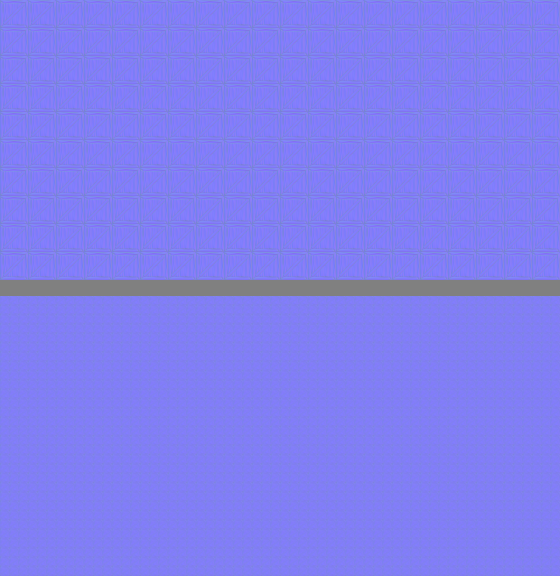
Top: one tile. Bottom: repeated 3 by 3.
This texture map is drawn by a WebGL 1 fragment shader. Its source:

```glsl
precision highp float;
// Soft normal map of a grid of wooden crate panels: mitred frame, brace and planks.
// A height field of thin grooves and stretched gradient noise is differentiated;
// its normals are averaged over each pixel and their tilt is softened.

uniform vec2 u_resolution;

const vec2 TILES = vec2(20.0, 10.0);
const float FRAME_WIDTH = 0.12;
const float BRACE_HALF_WIDTH = 0.05;
const float PLANKS = 5.0;
const float GROOVE_DEPTH = 0.017;
const float GROOVE_WIDTH = 0.013;
const float SLOPE_STEP = 0.006;
const float TILT = 0.24;
const int SAMPLES = 4;

vec2 gradientAt(vec2 cell, vec2 period) {
  vec2 wrapped = mod(cell, period);
  float angle = 6.2832 * fract(sin(dot(wrapped, vec2(127.1, 311.7))) * 4375.85);
  return vec2(cos(angle), sin(angle));
}

// Gradient noise that wraps after a whole period.
float gradientNoise(vec2 p, vec2 period) {
  vec2 i = floor(p);
  vec2 f = p - i;
  vec2 u = f * f * f * (f * (f * 6.0 - 15.0) + 10.0);
  vec2 e = vec2(1.0, 0.0);
  float a = dot(gradientAt(i, period), f);
  float b = dot(gradientAt(i + e.xy, period), f - e.xy);
  float c = dot(gradientAt(i + e.yx, period), f - e.yx);
  float d = dot(gradientAt(i + e.xx, period), f - e.xx);
  return mix(mix(a, b, u.x), mix(c, d, u.x), u.y);
}

// Wood fibres: x runs across the grain, y along it.
float woodGrain(vec2 p, float depth) {
  vec2 fibres = vec2(26.0, 3.0);
  return depth * gradientNoise(p * fibres, fibres);
}

float groove(float dist, float width) {
  float x = dist / width;
  return -GROOVE_DEPTH * exp(-x * x);
}

float crateHeight(vec2 p) {
  vec2 t = fract(p);
  vec2 q = t - 0.5;
  vec2 a = abs(q);
  float edge = 0.5 - max(a.x, a.y);
  float rim = groove(edge - FRAME_WIDTH, GROOVE_WIDTH);

  // Frame boards follow their side and meet at mitre joints.
  if (edge < FRAME_WIDTH) {
    vec2 alongBoard = a.y > a.x ? t.yx : t;
    float joint = groove((a.x - a.y) * 0.7071, GROOVE_WIDTH);
    float seam = groove(edge, GROOVE_WIDTH);
    return woodGrain(alongBoard, 0.026) + min(joint, min(seam, rim));
  }

  // Brace from the lower left to the upper right.
  float diagonal = (q.x - q.y) * 0.7071;
  float braceEdge = abs(diagonal) - BRACE_HALF_WIDTH;
  float braceSeam = 0.8 * groove(braceEdge, GROOVE_WIDTH);
  if (braceEdge < 0.0) {
    vec2 alongBrace = vec2(diagonal, (q.x + q.y) * 0.7071) + 0.5;
    return woodGrain(alongBrace, 0.020) + min(rim, braceSeam);
  }

  // Upright planks behind the brace.
  float plankWidth = (1.0 - 2.0 * FRAME_WIDTH) / PLANKS;
  float plankEdge = (0.5 - abs(fract((t.x - FRAME_WIDTH) / plankWidth) - 0.5)) * plankWidth;
  float plankSeam = 0.4 * groove(plankEdge, 0.7 * GROOVE_WIDTH);
  return woodGrain(t, 0.020) + min(plankSeam, min(rim, braceSeam));
}

vec3 surfaceNormal(vec2 p) {
  vec2 e = vec2(SLOPE_STEP, 0.0);
  float dx = crateHeight(p + e.xy) - crateHeight(p - e.xy);
  float dy = crateHeight(p + e.yx) - crateHeight(p - e.yx);
  return normalize(vec3(-dx, -dy, 2.0 * SLOPE_STEP));
}

// Packs a softened normal as colour, with a slight lean where the surface is rough.
vec3 encodeNormal(vec3 n, float tilt) {
  vec3 colour = 0.5 + 0.5 * n * vec3(tilt, tilt, 1.0);
  float roughness = 1.0 - colour.b;
  colour.rg += vec2(0.015, -0.015) + roughness * vec2(-0.20, 0.27);
  return colour;
}

void main() {
  // Average the normals over the pixel area.
  vec3 total = vec3(0.0);
  for (int y = 0; y < SAMPLES; y++) {
    for (int x = 0; x < SAMPLES; x++) {
      vec2 offset = (vec2(float(x), float(y)) + 0.5) / float(SAMPLES) - 0.5;
      vec2 uv = (gl_FragCoord.xy + offset) / u_resolution;
      total += surfaceNormal(uv * TILES);
    }
  }
  vec3 normal = total / float(SAMPLES * SAMPLES);
  gl_FragColor = vec4(encodeNormal(normal, TILT), 1.0);
}
```
